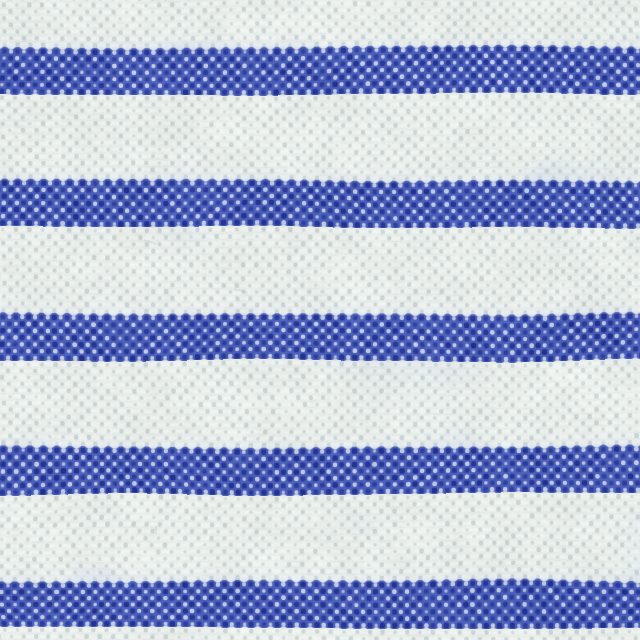
Reproduce this texture procedurally as a WebGL 2 fragment shader.

```glsl
#version 300 es
precision highp float;
// Plain-woven cotton with horizontal blue stripes on off-white.

uniform vec2 u_resolution;
out vec4 outColor;

const float PI = 3.14159265;

// Weave layout, counted in threads
const vec2 THREADS = vec2(98.0, 96.0);   // threads across and up the canvas
const float STRIPE_PERIOD = 20.0;        // rows from one stripe to the next
const float STRIPE_ROWS = 7.0;           // rows in one stripe
const float FIRST_ROW = 1.875;           // rows below the lowest stripe
const float EDGE_NOTCH = 0.24;           // depth of the stepped stripe edge

// Irregularity
const float THREAD_WOBBLE = 0.32;        // in threads
const float CELL_VARIATION = 0.30;
const float MOTTLE = 0.025;
const int FIBRES = 7;
const float FIBRE_WIDTH = 0.0012;
const float FIBRE_STRENGTH = 0.13;

// Colours
const vec3 WHITE_YARN = vec3(0.932, 0.950, 0.937);
const vec3 WHITE_GAP = vec3(0.775, 0.815, 0.810);
const vec3 BLUE_DEEP = vec3(0.135, 0.195, 0.560);
const vec3 BLUE_BRIGHT = vec3(0.300, 0.380, 0.730);
const vec3 WARP_DOT = vec3(0.750, 0.785, 0.900);
const vec3 BLUE_TINT = vec3(0.760, 0.810, 0.930);
const vec3 FIBRE_COLOR = vec3(0.400, 0.420, 0.430);

float hash(vec2 p) {
    vec3 q = fract(p.xyx * 0.1031);
    q += dot(q, q.yzx + 33.33);
    return fract((q.x + q.y) * q.z);
}

float noise(vec2 p) {
    vec2 i = floor(p);
    vec2 f = fract(p);
    f = f * f * (3.0 - 2.0 * f);
    float low = mix(hash(i), hash(i + vec2(1.0, 0.0)), f.x);
    float high = mix(hash(i + vec2(0.0, 1.0)), hash(i + 1.0), f.x);
    return mix(low, high, f.y);
}

float segmentDistance(vec2 p, vec2 a, vec2 b) {
    vec2 ab = b - a;
    float t = clamp(dot(p - a, ab) / dot(ab, ab), 0.0, 1.0);
    return length(p - a - ab * t);
}

// Coverage of a few short stray hairs
float strayFibres(vec2 p, float pixel) {
    float cover = 0.0;
    vec2 bent = p + 0.006 * (vec2(noise(p * 60.0), noise(p * 60.0 + 19.0)) - 0.5);
    for (int i = 0; i < FIBRES; i++) {
        float id = float(i) + 1.0;
        vec2 start = vec2(hash(vec2(id, 3.7)), hash(vec2(id, 8.2)));
        float angle = PI * hash(vec2(id, 5.1));
        vec2 end = start + 0.022 * vec2(cos(angle), 0.5 * sin(angle));
        float d = segmentDistance(bent, start, end);
        cover = max(cover, 1.0 - smoothstep(0.0, FIBRE_WIDTH + pixel, d));
    }
    return cover;
}

void main() {
    vec2 uv = gl_FragCoord.xy / u_resolution;
    float pixel = 1.0 / min(u_resolution.x, u_resolution.y);
    float soft = max(0.20, pixel * THREADS.y);

    // Slightly uneven thread grid
    vec2 wobble = vec2(noise(uv * vec2(9.0, 14.0)), noise(uv * vec2(5.0, 9.0) + 41.0)) - 0.5;
    vec2 weave = uv * THREADS - vec2(0.0, FIRST_ROW) + 2.0 * THREAD_WOBBLE * wobble;
    vec2 cell = floor(weave);
    float random = hash(cell + 50.0);
    float variation = 1.0 + CELL_VARIATION * (random - 0.5) * 2.0;

    // Over-under wave: +1 at weft floats, -1 at warp floats
    vec2 wave = sin(PI * weave);
    float weft = wave.x * wave.y;

    // Stripe coverage, its edge following the floats
    float halfRows = 0.5 * STRIPE_ROWS;
    float edge = abs(mod(weave.y, STRIPE_PERIOD) - halfRows) - halfRows;
    float stripe = 1.0 - smoothstep(-soft, soft, edge - EDGE_NOTCH * wave.x);

    // White cloth with grey pits between the raised threads
    float pit = smoothstep(0.15, 0.95, -weft * variation);
    float ridge = 0.25 * (1.0 - abs(wave.y)) * (0.6 + 0.8 * random);
    vec3 white = mix(WHITE_YARN, WHITE_GAP, clamp(0.85 * pit + ridge, 0.0, 1.0));
    float bleed = 0.28 * exp(-max(edge, 0.0) * 1.6);
    float smudge = 0.18 * smoothstep(0.72, 0.95, noise(uv * vec2(7.0, 11.0) + 7.0));
    white = mix(white, BLUE_TINT, bleed + smudge);

    // Blue weft pierced by pale warp dots
    float depth = smoothstep(-0.1, 0.75, weft * variation);
    vec3 blue = mix(BLUE_BRIGHT, BLUE_DEEP, depth * (0.70 + 0.30 * random));
    float dot_ = smoothstep(0.28, 0.88, -weft * variation);
    blue = mix(blue, WARP_DOT, dot_);

    // Combine, then mottle and scatter the hairs
    vec3 color = mix(white, blue, stripe);
    color += MOTTLE * (noise(uv * 24.0 + 3.0) + noise(uv * 150.0) - 1.0);
    float hair = FIBRE_STRENGTH * strayFibres(uv, pixel) * (1.0 - stripe);
    color = mix(color, FIBRE_COLOR, hair);

    outColor = vec4(clamp(color, 0.0, 1.0), 1.0);
}
```
